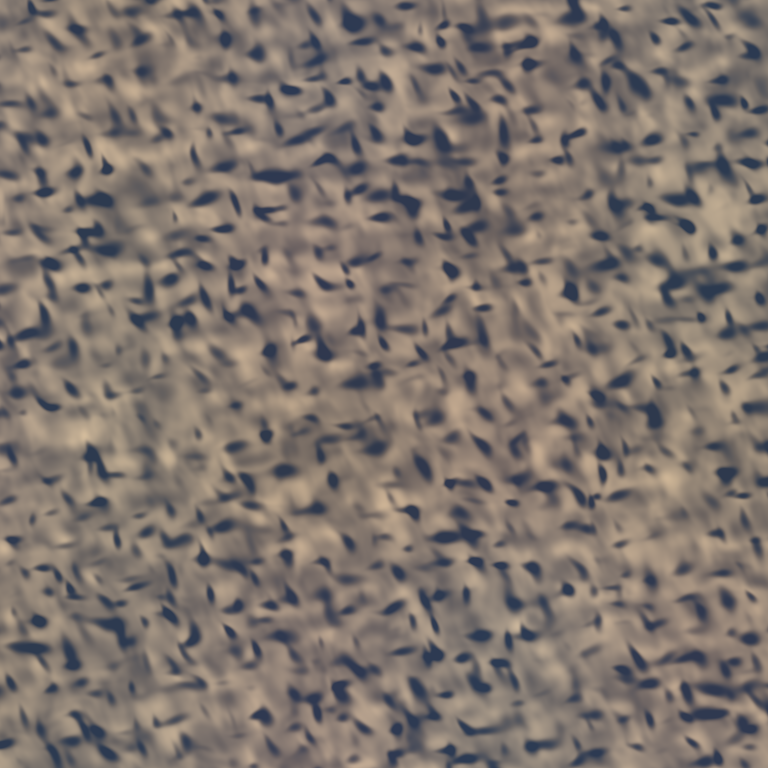
A Shadertoy shader for this texture:

```glsl
#define MARK_GRID 25.0
#define STEEP_ANGLE -1.10
#define SHALLOW_ANGLE 0.12
#define ANGLE_SPREAD 0.50
#define THIN_RADIUS 0.0052
#define THICK_RADIUS 0.0100
#define INK_EDGE vec2(0.02, 1.06)
#define GROUND_TONE 0.570
#define GROUND_CONTRAST 0.46
#define INK vec3(0.18, 0.225, 0.31)
#define SHADE vec3(0.42, 0.39, 0.38)
#define SAND vec3(0.66, 0.59, 0.515)

// Integer hash: three random values per cell and layer
vec3 hash3(vec2 cell, int layer) {
    uvec3 v = uvec3(ivec3(ivec2(cell), layer));
    v = v * 1664525u + 1013904223u;
    for (int i = 0; i < 2; i++) {
        v.x += v.y * v.z;
        v.y += v.z * v.x;
        v.z += v.x * v.y;
        v ^= v >> 16u;
    }
    return vec3(v & 0xffffu) / 65535.0;
}

// Smooth value noise, three independent channels
vec3 noise3(vec2 p, int layer) {
    vec2 cell = floor(p), f = fract(p);
    f = f * f * (3.0 - 2.0 * f);
    vec3 low = mix(hash3(cell, layer), hash3(cell + vec2(1, 0), layer), f.x);
    vec3 high = mix(hash3(cell + vec2(0, 1), layer), hash3(cell + vec2(1, 1), layer), f.x);
    return mix(low, high, f.y);
}

// Turns p so that x runs along the given angle
vec2 alongAngle(vec2 p, float angle) {
    float c = cos(angle), s = sin(angle);
    return vec2(c * p.x + s * p.y, c * p.y - s * p.x);
}

// Sum of soft tapered dashes, so that neighbours flow together
float dashField(vec2 p, float angle, int layer) {
    vec2 home = floor(p * MARK_GRID);
    float field = 0.0;
    for (int y = -1; y <= 1; y++)
    for (int x = -1; x <= 1; x++) {
        vec2 cell = home + vec2(x, y);
        vec3 place = hash3(cell, layer);
        vec3 form = hash3(cell, layer + 1);
        vec2 q = p - (cell + 0.1 + 0.8 * place.xy) / MARK_GRID;
        q = alongAngle(q, angle + (place.z - 0.5) * ANGLE_SPREAD);
        float radius = mix(THIN_RADIUS, THICK_RADIUS, form.x * form.x);
        float reach = min(radius * mix(1.6, 3.0, form.y), 0.021);
        radius *= 1.0 + 0.25 * clamp(q.x / reach, -1.0, 1.0);
        q /= vec2(reach, radius);
        field += mix(0.08, 1.25, form.z) * exp(-dot(q, q));
    }
    return field;
}

// Mottled ground woven from short streaks in both directions
float groundTone(vec2 p) {
    float steep = noise3(alongAngle(p, STEEP_ANGLE) * vec2(30, 58), 1).x;
    float shallow = noise3(alongAngle(p, SHALLOW_ANGLE) * vec2(26, 56), 2).x;
    float fine = noise3(alongAngle(p, STEEP_ANGLE) * vec2(66, 104), 3).x;
    float weave = 0.5 * (steep + shallow) - 0.5 + 0.2 * (fine - 0.5);
    return GROUND_TONE + GROUND_CONTRAST * weave;
}

void mainImage(out vec4 fragColor, in vec2 fragCoord) {
    vec2 uv = fragCoord / iResolution.y;

    // Bend the features so the dashes curve
    vec2 p = uv + 0.012 * (noise3(uv * 20.0, 4).xy - 0.5);
    p += 0.004 * (noise3(uv * 50.0, 5).xy - 0.5);

    // Broad patches where the dashes fade, and slow tint drift
    vec3 patches = noise3(uv * 8.0, 6);
    vec3 drift = noise3(uv * 4.0 + 0.37, 7) - 0.5;
    float presence = mix(0.6, 1.0, smoothstep(0.1, 0.45, patches.x));

    // Strong dashes fill with ink while weak ones stay blurred shadows
    float field = dashField(p, STEEP_ANGLE, 10) + dashField(p, SHALLOW_ANGLE, 20);
    float marks = smoothstep(INK_EDGE.x, INK_EDGE.y, field * presence);
    float tone = mix(groundTone(p) + 0.02 * drift.x, INK.r, marks);

    // Tone ramp from blue ink through grey to sand
    vec3 color = tone < SHADE.r
        ? mix(INK, SHADE, (tone - INK.r) / (SHADE.r - INK.r))
        : mix(SHADE, SAND, (tone - SHADE.r) / (SAND.r - SHADE.r));
    color += vec3(0.02, -0.012, -0.008) * drift.y + vec3(0.0, 0.0, 0.03) * drift.z;
    fragColor = vec4(clamp(color, 0.0, 1.0), 1.0);
}
```
